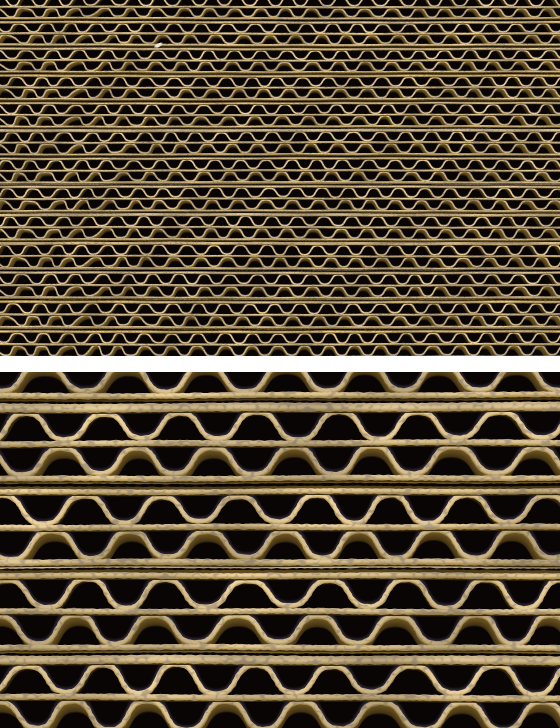
Top, the full canvas; bottom, a detail of the centre.
Reproduce this texture procedurally as a Shadertoy shader.

```glsl
const vec3 BLACK = vec3(0.035, 0.02, 0.02);
const vec3 CREAM = vec3(0.90, 0.80, 0.60);
const vec3 GOLD = vec3(0.65, 0.53, 0.24);
const vec3 BROWN = vec3(0.31, 0.23, 0.08);
const vec3 TAN = vec3(0.59, 0.53, 0.45);
const vec3 COOL = vec3(0.25, 0.22, 0.30);

float hash(vec2 p) {
    return fract(sin(dot(p, vec2(127.1, 311.7))) * 43758.5);
}

// Cellular noise: distance to the nearest scattered point
float cells(vec2 p) {
    vec2 base = floor(p);
    float nearest = 2.0;
    for (int j = -1; j <= 1; j++)
        for (int i = -1; i <= 1; i++) {
            vec2 c = base + vec2(i, j);
            nearest = min(nearest, length(c + vec2(hash(c), hash(c + 37.0)) - p));
        }
    return nearest;
}

// Height of the fluted sheet inside its row, 0 at the top liner, 1 at the lower.
// row.x is the board, row.y is 0 for the upper and 1 for the lower flute.
float flute(float x, vec2 row) {
    float crush = smoothstep(0.7, 0.1, x) * (0.4 + 0.6 * row.y);
    float phase = 85.5 * x + 6.283 * hash(row + 3.0)
        + 0.35 * sin(9.0 * x + row.x * 4.0)
        + (0.12 + 0.4 * crush) * sin(31.0 * x + row.x * 7.0 + row.y);
    float bend = sin(phase) + 0.22 * crush * sin(2.0 * phase + 13.0 * x);
    float height = 0.38 + 0.025 * sin(17.0 * x + row.x * 5.0);
    return 0.5 - height * tanh(1.3 * bend) / 0.86;
}

float cover(float d, float px) {
    return clamp(0.5 - d / px, 0.0, 1.0);
}

void mainImage(out vec4 fragColor, in vec2 fragCoord) {
    float px = 1.0 / iResolution.y;
    float x = fragCoord.x * px;
    float down = 1.0 - fragCoord.y * px;
    float centre = 0.5 * iResolution.x * px;

    // Boards grow slightly taller towards the bottom
    float sag = 0.0008 * sin(4.0 * x + 9.0 * down) + 0.0004 * sin(23.0 * x + 60.0 * down);
    float index = (sqrt(0.00549 + 0.001633 * (down + sag - 0.0194)) - 0.0741) / 0.000816;
    float board = floor(index + 0.5);
    float v = fract(index + 0.5);
    float pitch = 0.0741 + 0.000816 * index;
    float m = abs(v - 0.5);

    vec2 row = vec2(board, step(0.5, v));
    float q = (v - 0.08 - 0.42 * row.y) / 0.42;
    float rowHeight = 0.42 * pitch;

    // Paper grain and frayed edges
    float grain = cells(vec2(x, down) * vec2(150.0, 190.0));
    float fray = 0.0011 * (grain - 0.45);
    float patches = 0.5 + 0.25 * sin(19.0 * x + board * 8.0) + 0.25 * sin(47.0 * x - board * 3.0);

    // Signed distance to the flute, positive below it
    float front = flute(x, row);
    float slope = (flute(x + 0.001, row) - flute(x - 0.001, row)) / 0.002 * rowHeight;
    float side = (q - front) * rowHeight / sqrt(1.0 + slope * slope);
    float d = abs(side);

    // Dark tunnels with the receding flute wall
    float back = flute(x + 0.014 * (x - centre), row) + 0.10 + 0.20 * row.y;
    float depth = clamp((q - front) / max(back - front, 0.05), 0.0, 1.0);
    float wall = cover((q - back) * rowHeight, 2.0 * px) * cover(-side, px);
    vec3 col = mix(BLACK, COOL, 0.7 * smoothstep(0.0065, 0.002, d) * step(side, 0.0));
    vec3 wallColor = mix(mix(GOLD, BROWN, 0.5), BROWN * 0.75, depth);
    col = mix(col, wallColor, wall * (0.6 + 0.4 * row.y));

    // Cut edge of the flute
    vec3 edge = mix(CREAM, GOLD, smoothstep(0.0, 0.0026, side) * 0.8);
    edge = mix(edge, TAN, 0.6 * smoothstep(0.45, 0.85, grain));
    edge *= 0.88 + 0.16 * patches - 0.08 * row.y;
    col = mix(col, edge, cover(d - 0.0025 - fray, px));

    // Stacked outer faces, toned sheet by sheet, with a black seam
    float tone = hash(vec2(board, 5.0 + row.y));
    float pale = max(step(0.72, tone), smoothstep(0.80, 0.84, down) * row.y);
    vec3 face = mix(mix(BROWN, GOLD, tone * 0.8), mix(TAN, CREAM, 0.75), pale);
    face *= 0.82 + 0.25 * patches - 0.15 * grain;
    col = mix(col, face, cover((0.42 - m) * pitch, px));
    float seam = (0.5 - m) * pitch;
    float seamWidth = 0.0005 + 0.0014 * hash(vec2(board + row.y, 9.0));
    col = mix(col, BLACK, cover(seam - seamWidth + fray, px));

    // Three liners per board: bright on top, gold below
    float linerSide = (m < 0.21 ? v - 0.5 : v - 0.08 - 0.84 * row.y) * pitch;
    vec3 liner = mix(CREAM, GOLD, smoothstep(-0.001, 0.003, linerSide));
    liner = mix(liner, TAN, 0.55 * smoothstep(0.35, 0.8, grain) + 0.2 * tone);
    liner *= 0.85 + 0.2 * patches;
    float linerWidth = 0.0025 + 0.0006 * hash(row + 21.0);
    col = mix(col, BROWN * 0.7, cover(abs(linerSide - 0.0012) - linerWidth, px));
    col = mix(col, liner, cover(abs(linerSide) - linerWidth - fray, px));

    // One torn chip of paper
    vec2 chip = vec2(x - 0.445, down - 0.127);
    chip.y += 0.4 * chip.x;
    float chipEdge = length(chip * vec2(0.5, 1.0)) - 0.0055 - fray;
    col = mix(col, vec3(0.95, 0.91, 0.82), cover(chipEdge, px));

    fragColor = vec4(col, 1.0);
}
```
